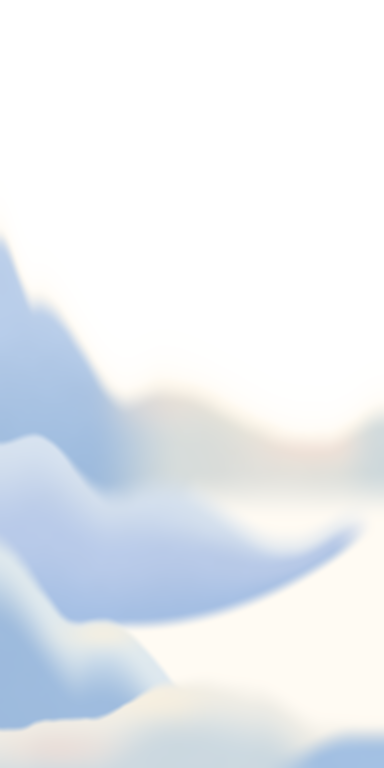
Give the GLSL for this background, as a Shadertoy shader.

```glsl
const vec3 WHITE = vec3(1.0);
const vec3 CREAM = vec3(1.0, 0.95, 0.86);
const vec3 BLUSH = vec3(0.94, 0.85, 0.82);
const vec3 MIST = vec3(0.83, 0.86, 0.86);
const vec3 PALE = vec3(0.86, 0.90, 0.94);
const vec3 SKY = vec3(0.73, 0.81, 0.92);
const vec3 PERIWINKLE = vec3(0.72, 0.79, 0.91);
const vec3 SHADE = vec3(0.62, 0.735, 0.87);
const float EDGE_WARP = 0.012;
const float MOTTLE = 0.025;

float hash(vec2 p) {
    return fract(sin(dot(p, vec2(127.1, 311.7))) * 43758.5453);
}

float noise(vec2 p) {
    vec2 i = floor(p), f = fract(p);
    f = f * f * (3.0 - 2.0 * f);
    return mix(mix(hash(i), hash(i + vec2(1, 0)), f.x),
               mix(hash(i + vec2(0, 1)), hash(i + vec2(1, 1)), f.x), f.y);
}

float fbm(vec2 p) {
    float sum = 0.0, gain = 0.5;
    for (int i = 0; i < 4; i++) {
        sum += gain * noise(p);
        p = p * 2.03 + 7.1;
        gain *= 0.5;
    }
    return sum;
}

// Soft elliptical spot, 1 at its centre
float spot(vec2 p, vec2 centre, vec2 radius) {
    vec2 q = (p - centre) / radius;
    return exp(-dot(q, q));
}

// Outlines: height of each cloud over x
float backTop(float x) {
    return 1.40 - 0.17 * smoothstep(0.0, 0.09, x) - 0.25 * smoothstep(0.10, 0.33, x)
        + 0.03 * smoothstep(0.33, 0.42, x) - 0.145 * smoothstep(0.44, 0.80, x)
        + 0.07 * smoothstep(0.85, 1.0, x);
}

float sweepTop(float x) {
    return 0.845 + 0.02 * smoothstep(0.0, 0.09, x) - 0.15 * smoothstep(0.09, 0.29, x)
        + 0.018 * smoothstep(0.30, 0.42, x) - 0.15 * smoothstep(0.44, 0.74, x)
        + 0.085 * smoothstep(0.76, 0.97, x);
}

float sweepBottom(float x) {
    float t = max(x - 0.34, 0.0);
    return 0.365 + 0.63 * t * t;
}

float lowTop(float x) {
    return 0.59 - 0.23 * smoothstep(-0.02, 0.22, x) + 0.02 * smoothstep(0.17, 0.26, x)
        - 0.22 * smoothstep(0.27, 0.55, x);
}

float frontTop(float x) {
    return 0.105 + 0.02 * smoothstep(0.05, 0.12, x) + 0.095 * smoothstep(0.23, 0.45, x)
        - 0.03 * smoothstep(0.50, 0.68, x) - 0.09 * smoothstep(0.67, 0.85, x);
}

vec3 backCloud(vec3 col, vec2 p, float warp) {
    float depth = backTop(p.x) + warp - p.y;
    float right = smoothstep(0.22, 0.48, p.x);
    col = mix(col, CREAM, 0.35 * exp(-max(-depth, 0.0) / 0.04));
    vec3 body = mix(mix(SHADE, SKY, smoothstep(0.75, 1.25, p.y)), MIST, right);
    body = mix(body, vec3(0.88, 0.87, 0.85), 0.7 * spot(p, vec2(0.72, 0.78), vec2(0.2, 0.12)));
    body = mix(body, CREAM, (0.35 + 0.5 * right) * exp(-max(depth, 0.0) / mix(0.025, 0.06, right)));
    body = mix(body, BLUSH, 0.6 * spot(p, vec2(0.82, 0.84), vec2(0.13, 0.05)));
    body = mix(body, BLUSH, 0.3 * spot(p, vec2(0.42, 0.94), vec2(0.12, 0.06)));
    body = mix(body, vec3(0.79, 0.84, 0.86), 0.7 * smoothstep(0.88, 1.0, p.x));
    float fade = 0.64 - 0.3 * (1.0 - smoothstep(0.30, 0.52, p.x));
    float cover = smoothstep(-0.02, 0.06, depth) * smoothstep(fade, fade + 0.14, p.y);
    return mix(col, body, cover);
}

vec3 sweepCloud(vec3 col, vec2 p, float warp) {
    float top = sweepTop(p.x) + 0.5 * warp, bottom = sweepBottom(p.x);
    float h = clamp((p.y - bottom) / max(top - bottom, 0.05), 0.0, 1.0);
    float soft = mix(0.012, 0.05, smoothstep(0.12, 0.35, p.x));
    vec3 body = mix(SHADE + vec3(0.02, 0.01, 0.02), PERIWINKLE, smoothstep(0.0, 0.5, h));
    body = mix(body, PALE, 0.85 * smoothstep(0.5, 1.0, h));
    body = mix(body, PALE, 0.6 * spot(p, vec2(0.56, 0.66), vec2(0.14, 0.07)));
    float cover = smoothstep(-soft, soft, top - p.y)
        * smoothstep(-0.015, 0.03, p.y - bottom) * (1.0 - smoothstep(0.86, 0.98, p.x));
    return mix(col, body, cover);
}

vec3 lowCloud(vec3 col, vec2 p, float warp) {
    float depth = lowTop(p.x) + warp - p.y;
    vec3 body = mix(vec3(0.87, 0.91, 0.93), SHADE, smoothstep(0.03, 0.22, depth));
    body = mix(body, CREAM, 0.6 * spot(p, vec2(0.27, 0.35), vec2(0.10, 0.04)));
    body = mix(body, PALE, 0.6 * smoothstep(0.34, 0.48, p.x));
    float soft = mix(0.035, 0.015, smoothstep(0.05, 0.2, p.x));
    return mix(col, body, smoothstep(-soft, soft, depth) * (1.0 - smoothstep(0.42, 0.58, p.x)));
}

vec3 frontCloud(vec3 col, vec2 p, float warp) {
    float depth = frontTop(p.x) + warp - p.y;
    vec3 body = mix(vec3(0.94, 0.93, 0.90), vec3(0.80, 0.85, 0.88), smoothstep(0.0, 0.17, depth));
    body = mix(body, BLUSH, 0.5 * spot(p, vec2(0.16, 0.05), vec2(0.13, 0.05)));
    body = mix(body, CREAM, 0.5 * spot(p, vec2(0.42, 0.17), vec2(0.12, 0.05)));
    float soft = mix(0.01, 0.04, smoothstep(0.3, 0.7, p.x));
    col = mix(col, body, smoothstep(-soft, soft, depth));
    // Blue bank in the corner
    float bank = 0.02 + 0.08 * smoothstep(0.68, 0.92, p.x) - p.y;
    return mix(col, SHADE + 0.02, smoothstep(-0.02, 0.06, bank) * smoothstep(0.66, 0.84, p.x));
}

void mainImage(out vec4 fragColor, in vec2 fragCoord) {
    vec2 p = fragCoord / iResolution.xy * vec2(1.0, 2.0);
    float grain = fbm(p * 7.0) - 0.47;
    float warp = EDGE_WARP * 2.0 * grain;
    vec3 col = backCloud(WHITE, p, warp);
    col = sweepCloud(col, p, warp);
    col = lowCloud(col, p, warp);
    col = frontCloud(col, p, warp);
    // Mottling, kept off the open sky
    col += MOTTLE * grain * smoothstep(0.0, 0.15, 1.0 - col.r);
    fragColor = vec4(clamp(col, 0.0, 1.0), 1.0);
}
```
